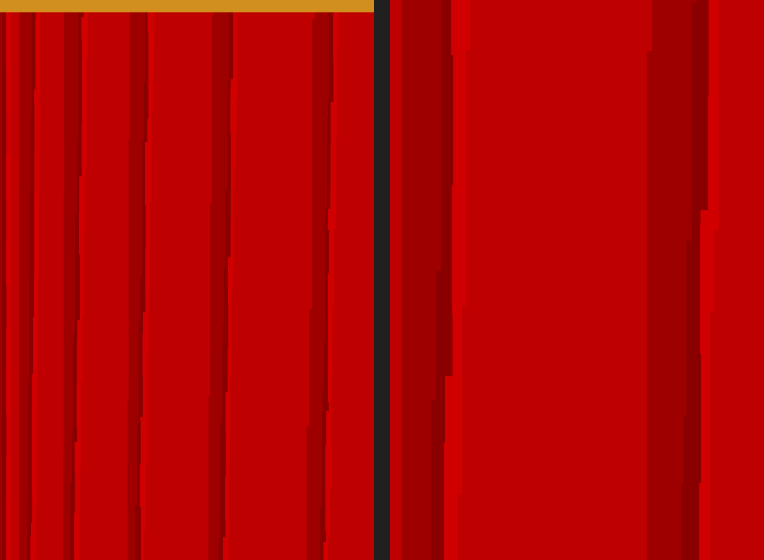
Left, the full canvas; right, a detail of the centre.
Reproduce this texture procedurally as a WebGL 2 fragment shader.

```glsl
#version 300 es
precision highp float;
// Red stage curtain with leaning, stepped folds under a golden rail.

uniform vec2 u_resolution;
out vec4 fragColor;

float hash(float n) {
    return fract(sin(n * 127.1 + 3.7) * 43758.5453);
}

// Rises from about 0 to 1 in irregularly spaced jumps.
float stair(float t, float steps, float seed) {
    float start = hash(seed);
    float s = t * steps + start;
    float cell = floor(s);
    float jump = 0.15 + 0.7 * hash(seed + cell * 1.37);
    return (cell + step(jump, fract(s)) - start) / steps;
}

// Soft-edged coverage of the span from left to right.
float band(float x, float left, float right) {
    float soft = 0.6 / u_resolution.x;
    return smoothstep(left - soft, left + soft, x)
         - smoothstep(right - soft, right + soft, x);
}

void main() {
    vec2 uv = gl_FragCoord.xy / u_resolution;
    float x = uv.x * 512.0 / 512.0;
    float drop = 1.0 - uv.y;
    vec3 color = vec3(0.75, 0.0, 0.0);

    // Folds spread further apart towards the right.
    for (int i = 0; i < 6; i++) {
        float k = float(i);
        float seed = k * 17.3 + 2.0;
        float top = 0.0165 + 0.057 * k + 0.0237 * k * k;
        float lean = 0.027 * smoothstep(0.0, 2.0, k);
        float jitter = 0.003 * (hash(seed + floor(drop * 13.0 + hash(seed))) - 0.5);

        float edge = top - lean * stair(drop, 4.0, seed) + jitter;
        float crease = top - 0.012 - lean * stair(drop, 6.0, seed + 5.0);
        crease = clamp(crease, edge - 0.016, edge - 0.008);
        float shade = top - min(0.053, 0.035 + 0.01 * k)
                    - 0.0009 * k * k * stair(drop, 3.0, seed + 9.0);
        float rim = top + 0.012 - lean * stair(drop, 7.0, seed + 13.0);
        rim = max(rim, edge + 0.006);

        color = mix(color, vec3(0.62, 0.0, 0.0), band(x, shade, crease));
        color = mix(color, vec3(0.54, 0.0, 0.0), band(x, crease, edge));
        color = mix(color, vec3(0.82, 0.0, 0.0), band(x, edge, rim));
    }

    // Rail along the top.
    float soft = 0.6 / u_resolution.y;
    float rail = smoothstep(0.978 - soft, 0.978 + soft, uv.y);
    color = mix(color, vec3(0.82, 0.56, 0.12), rail);

    fragColor = vec4(color, 1.0);
}
```
